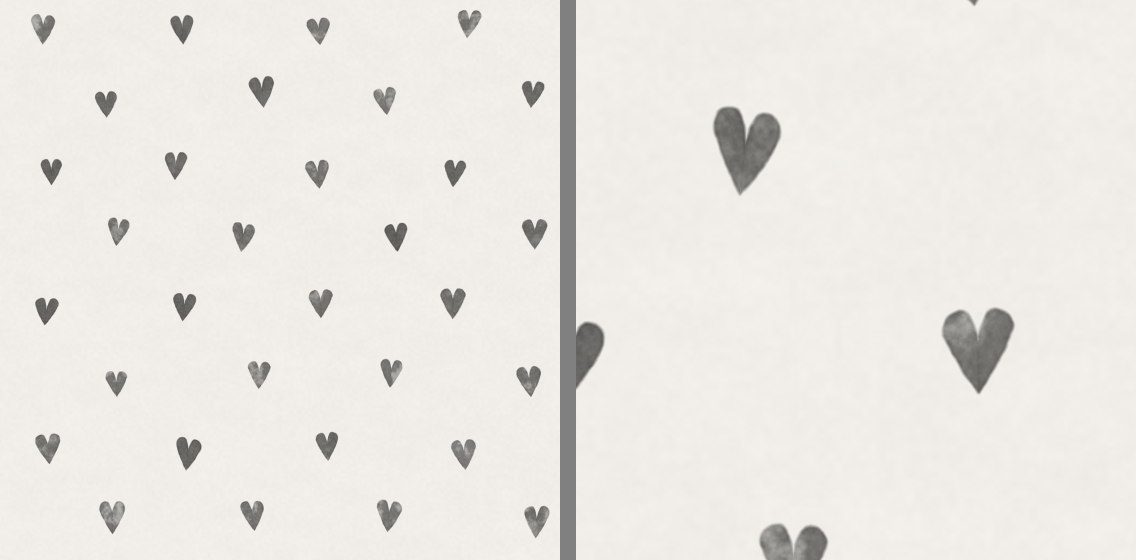
Left, the full canvas; right, a detail of the centre.
Write a WebGL 1 fragment shader that draws this pattern.

```glsl
precision mediump float;
#ifdef GL_FRAGMENT_PRECISION_HIGH
precision highp float;
#endif
// Small grey watercolour hearts scattered on warm off-white paper.
// Staggered rows of jittered cells each hold one heart, built from a
// mirrored tapered capsule; value noise gives the paint and paper texture.

uniform vec2 u_resolution;

const vec2  GRID          = vec2(4.0, 8.0);      // hearts across, rows down
const vec2  HEART_ANCHOR  = vec2(0.305, 0.4);    // mean centre in a cell, from top left
const vec2  JITTER        = vec2(0.018, 0.012);  // largest shift from the anchor
const float HEART_SIZE    = 0.0212;              // half width
const float SIZE_VARIATION = 0.10;
const float MAX_TILT      = 0.12;
const float EDGE_WOBBLE   = 0.07;
const float EDGE_SOFTNESS = 0.0013;
const vec3  PAPER         = vec3(0.942, 0.932, 0.910);
const vec3  PAINT_DARK    = vec3(0.385, 0.380, 0.370);
const vec3  PAINT_LIGHT   = vec3(0.530, 0.525, 0.510);
const vec3  PAINT_WORN    = vec3(0.690, 0.685, 0.670);
const float PAPER_MOTTLE  = 0.016;
const float PAPER_GRAIN   = 0.022;

float hash(vec2 p) {
    vec3 q = fract(vec3(p.xyx) * 0.1031);
    q += dot(q, q.yzx + 33.33);
    return fract((q.x + q.y) * q.z);
}

vec2 hash2(vec2 p) {
    return vec2(hash(p), hash(p + 57.3));
}

float valueNoise(vec2 p) {
    vec2 i = floor(p);
    vec2 f = fract(p);
    f = f * f * (3.0 - 2.0 * f);
    return mix(mix(hash(i), hash(i + vec2(1.0, 0.0)), f.x),
               mix(hash(i + vec2(0.0, 1.0)), hash(i + 1.0), f.x), f.y);
}

float fbm(vec2 p) {
    float sum = 0.0;
    float amplitude = 0.5;
    for (int i = 0; i < 3; i++) {
        sum += amplitude * valueNoise(p);
        p = p * 2.03 + 17.7;
        amplitude *= 0.5;
    }
    return sum / 0.875;
}

float smoothMax(float a, float b, float k) {
    float h = max(k - abs(a - b), 0.0) / k;
    return max(a, b) + 0.25 * h * h * k;
}

// Heart of half width 1: a lobe swelling up from the tip, cut by a V notch.
float heartDistance(vec2 p) {
    p.x = abs(p.x);
    vec2 tip = vec2(0.0, -1.13);
    vec2 axis = vec2(0.49, 0.60) - tip;
    float h = clamp(dot(p - tip, axis) / dot(axis, axis), 0.0, 1.0);
    float radius = mix(0.04, 0.49, h * (1.6 - 0.6 * h));
    float lobe = length(p - tip - axis * h) - radius;
    float notch = ((p.y - 0.42) * 0.38 - p.x) * 0.935;
    return smoothMax(lobe, notch, 0.16);
}

vec3 paperColour(vec2 uv) {
    float mottle = fbm(uv * vec2(22.0, 34.0)) - 0.5;
    float grain = fbm(uv * 190.0 + 40.0) - 0.5;
    return PAPER + PAPER_MOTTLE * mottle + PAPER_GRAIN * grain;
}

// Each heart has its own tone, pale worn patches and a slightly darker rim.
vec3 paintColour(vec2 p, float d, vec2 seed) {
    vec2 offset = 40.0 * hash2(seed + 3.1);
    float tone = hash(seed + 11.9);
    float wash = fbm(p * 1.3 + offset);
    float grain = fbm(p * 7.0 + offset) - 0.5;
    vec3 colour = mix(PAINT_DARK, PAINT_LIGHT, clamp(0.75 * tone + 0.7 * (wash - 0.4), 0.0, 1.0));
    float wear = smoothstep(0.46, 0.80, wash + 0.12 * grain) * smoothstep(0.15, 0.8, tone);
    colour = mix(colour, PAINT_WORN, wear);
    float rim = smoothstep(-0.16, -0.03, d);
    return colour + 0.09 * grain - 0.035 * rim;
}

void main() {
    vec2 uv = gl_FragCoord.xy / u_resolution;
    vec3 colour = paperColour(uv);

    // Staggered cell, with rows counted from the top
    vec2 grid = vec2(uv.x, 1.0 - uv.y) * GRID - HEART_ANCHOR + 0.5;
    float row = floor(grid.y);
    grid.x -= 0.5 * mod(row, 2.0);
    vec2 cell = floor(grid);
    vec2 seed = cell + 23.0;

    // Local heart space: jitter, tilt, size and uneven lobes
    vec2 p = (grid - cell - 0.5) / GRID * vec2(1.0, -1.0);
    p -= JITTER * (2.0 * hash2(seed) - 1.0);
    float tilt = MAX_TILT * (2.0 * hash(seed + 5.7) - 1.0);
    p = mat2(cos(tilt), -sin(tilt), sin(tilt), cos(tilt)) * p;
    float size = HEART_SIZE * (1.0 + SIZE_VARIATION * (2.0 * hash(seed + 8.3) - 1.0));
    p /= size * vec2(1.0, mix(1.0, 1.1, hash(seed + 14.2)));
    p.y += 0.16 * (hash(seed + 19.6) - 0.5) * p.x;

    // Brushed outline and fill
    float d = heartDistance(p) + EDGE_WOBBLE * (fbm(p * 3.0 + seed * 7.0) - 0.5);
    float softness = max(EDGE_SOFTNESS, 0.8 / u_resolution.y);
    float coverage = 1.0 - smoothstep(-softness, softness, d * size);
    colour = mix(colour, paintColour(p, d, seed), coverage);

    gl_FragColor = vec4(colour, 1.0);
}
```
